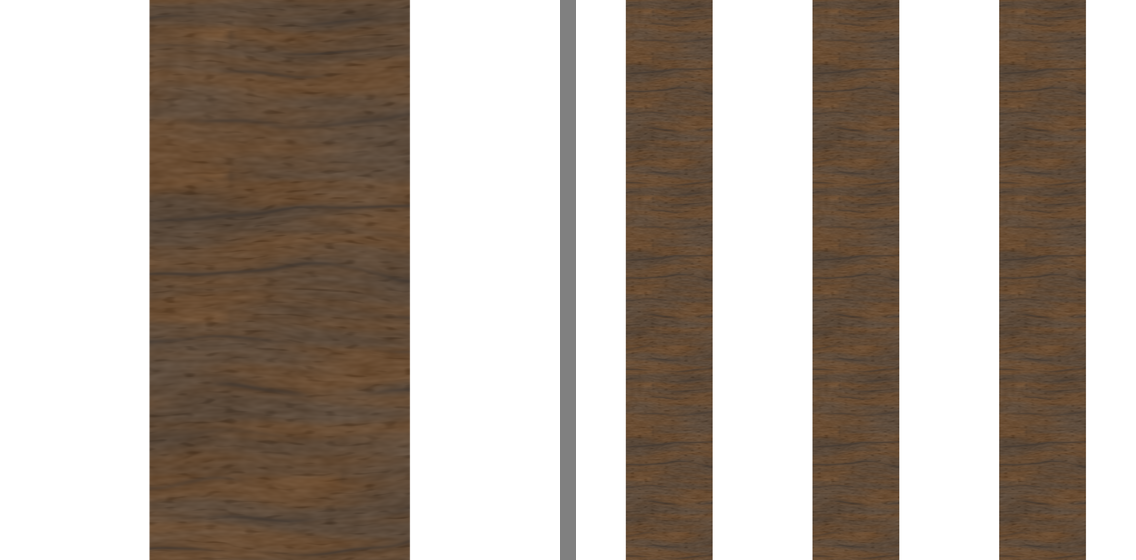
Left, the tile; right, the same tile 3 across and 3 down.
This texture is drawn by a three.js fragment shader. Its source:

```glsl
varying vec2 vUv;

float hash(vec2 p) {
  return fract(sin(dot(p, vec2(127.1, 311.7))) * 43758.545);
}

vec2 gradientAt(vec2 cell, vec2 period) {
  float angle = 6.28319 * hash(mod(cell, period));
  return vec2(cos(angle), sin(angle));
}

// Gradient noise on the unit square, wrapping after a whole number of cells
float noise(vec2 uv, vec2 period) {
  vec2 p = uv * period;
  vec2 i = floor(p);
  vec2 f = p - i;
  vec2 u = f * f * f * (f * (f * 6.0 - 15.0) + 10.0);
  vec2 e = vec2(0.0, 1.0);
  float a = dot(gradientAt(i, period), f);
  float b = dot(gradientAt(i + e.yx, period), f - e.yx);
  float c = dot(gradientAt(i + e.xy, period), f - e.xy);
  float d = dot(gradientAt(i + e.yy, period), f - e.yy);
  return mix(mix(a, b, u.x), mix(c, d, u.x), u.y);
}

// Thin dark growth lines, uneven in spacing and fading along their length
float growthLines(vec2 uv) {
  float rows = 15.0;
  float v = uv.y * rows + 0.9 * noise(uv, vec2(3.0, 4.0)) + 0.15 * noise(uv, vec2(9.0, 16.0));
  float row = mod(floor(v), rows);
  float offset = fract(v) - mix(0.25, 0.75, hash(vec2(row, 7.0)));
  float strength = smoothstep(-0.25, 0.45, noise(vec2(uv.x, (row + 0.5) / rows), vec2(6.0, rows)));
  float core = exp(-pow(offset / 0.05, 2.0));
  float halo = exp(-pow(offset / 0.16, 2.0));
  return strength * (0.65 * core + 0.3 * halo);
}

// Pale flames that end at a small dark knot: x is the flame, y the knot
vec2 knots(vec2 uv) {
  vec2 sum = vec2(0.0);
  for (int k = 0; k < 4; k++) {
    float n = float(k);
    vec2 center = vec2(0.41 + 0.2 * step(2.5, n), fract(0.435 + 0.25 * n - 0.04 * step(2.5, n)));
    vec2 d = uv - center;
    d.y = fract(d.y - 0.08 * d.x + 0.5) - 0.5;
    float flame = smoothstep(-0.16, 0.0, d.x) * (1.0 - smoothstep(-0.006, 0.004, d.x));
    flame *= exp(-pow(d.y / 0.013, 2.0));
    float spot = exp(-dot(d / vec2(0.012, 0.008), d / vec2(0.012, 0.008)));
    sum += vec2(flame, spot) * mix(0.35, 1.0, hash(vec2(n, 3.0)));
  }
  return sum;
}

vec3 walnut(vec2 uv) {
  vec2 bent = uv + vec2(0.0, 0.03 * noise(uv, vec2(3.0, 4.0)));

  // Broad bands between warm brown and greyish brown
  float band = noise(bent, vec2(2.0, 17.0)) + 0.6 * noise(bent, vec2(5.0, 40.0));
  vec3 color = mix(vec3(0.36, 0.292, 0.232), vec3(0.418, 0.303, 0.2), smoothstep(-0.5, 0.5, band));
  color += 0.03 * noise(uv, vec2(4.0, 7.0));

  // Fine fibres and short dark pores
  float fibre = noise(bent, vec2(16.0, 96.0)) + 0.8 * noise(bent, vec2(45.0, 170.0));
  color += 0.042 * fibre;
  float pores = smoothstep(0.15, 0.6, noise(bent, vec2(28.0, 125.0)));
  color -= pores * vec3(0.06, 0.055, 0.05);

  // Growth lines and knots
  color = mix(color, vec3(0.25, 0.215, 0.19), 0.75 * growthLines(uv));
  vec2 knot = knots(uv);
  color += knot.x * vec3(0.075, 0.05, 0.025);
  return mix(color, vec3(0.27, 0.2, 0.14), 0.55 * knot.y);
}

void main() {
  // Upright wooden strip on white
  float edge = abs(vUv.x - 0.4995) - 0.2325;
  float strip = 1.0 - smoothstep(-0.0015, 0.0015, edge);
  gl_FragColor = vec4(mix(vec3(1.0), walnut(vUv), strip), 1.0);
}
```
